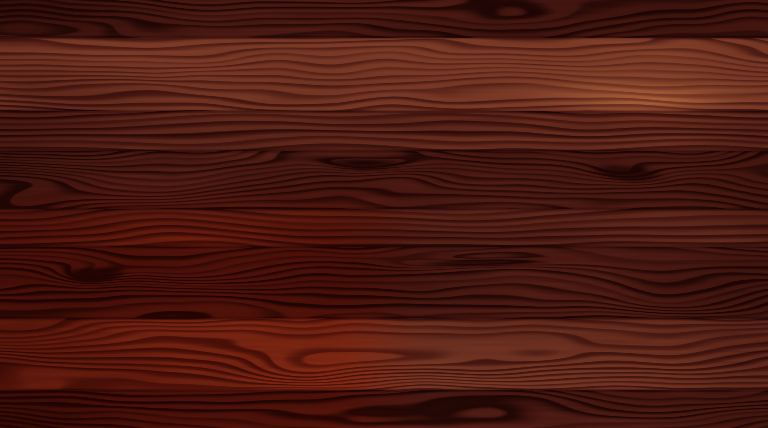
This texture is drawn by a WebGL 1 fragment shader. Its source:

```glsl
precision highp float;
// Dark red-brown hardwood: eight horizontal planks with flowing cathedral grain.

uniform vec2 u_resolution;

// Heights of the seven seams between planks, from the bottom up.
const vec4 LOW_SEAMS = vec4(0.088, 0.256, 0.423, 0.512);
const vec3 HIGH_SEAMS = vec3(0.647, 0.740, 0.912);

const vec3 UMBER = vec3(0.12, 0.02, 0.012);
const vec3 MAHOGANY = vec3(0.27, 0.08, 0.055);
const vec3 CHESTNUT = vec3(0.48, 0.21, 0.13);
const vec3 AMBER = vec3(0.68, 0.36, 0.20);

float hash(vec2 p) {
  return fract(sin(dot(p, vec2(127.1, 311.7))) * 4375.85);
}

float noise(vec2 p) {
  vec2 i = floor(p);
  vec2 f = p - i;
  f = f * f * (3.0 - 2.0 * f);
  return mix(mix(hash(i), hash(i + vec2(1.0, 0.0)), f.x),
             mix(hash(i + vec2(0.0, 1.0)), hash(i + 1.0), f.x), f.y);
}

// Starts at the bottom plank's value and adds a change at every seam crossed.
float plankValue(float y, float blur, float first, vec4 low, vec3 high) {
  vec4 crossedLow = smoothstep(LOW_SEAMS - blur, LOW_SEAMS + blur, vec4(y));
  vec3 crossedHigh = smoothstep(HIGH_SEAMS - blur, HIGH_SEAMS + blur, vec3(y));
  return first + dot(crossedLow, low) + dot(crossedHigh, high);
}

float seamDistance(float y) {
  vec4 a = abs(y - LOW_SEAMS);
  vec3 b = abs(y - HIGH_SEAMS);
  return min(min(min(a.x, a.y), min(a.z, a.w)), min(b.x, min(b.y, b.z)));
}

// Soft elliptical swelling, one at its centre.
float knot(vec2 p, vec2 centre, vec2 size) {
  vec2 d = (p - centre) / size;
  d.y += 0.25 * sin(d.x * 2.0 + centre.x * 9.0);
  return exp(-dot(d, d));
}

float knots(vec2 p) {
  return knot(p, vec2(0.85, 0.620), vec2(0.12, 0.018))
       + knot(p, vec2(1.465, 0.598), vec2(0.10, 0.024))
       + knot(p, vec2(0.22, 0.362), vec2(0.09, 0.022))
       + knot(p, vec2(1.13, 0.385), vec2(0.18, 0.010));
}

// Growth ring count; its whole numbers trace the grain lines.
float rings(vec2 p, float id, float figure) {
  vec2 q = p + vec2(id * 7.3, id * 1.7);
  q.y += 0.006 * sin(q.x * 5.0) + 0.003 * sin(q.x * 13.0 + q.y * 30.0);
  float broad = noise(q * vec2(2.6, 13.0));
  float fine = noise(q * vec2(7.0, 29.0) + 4.0);
  return 58.0 * q.y + figure * (broad + 0.22 * fine) + 3.0 * knots(p);
}

// Slow darkening across each ring, then a crisp return to pale wood.
float lateWood(float ring, float width) {
  float s = fract(ring);
  float fall = clamp(width, 0.14, 0.45);
  float line = smoothstep(0.25, 1.0 - fall, s) * (1.0 - smoothstep(1.0 - fall, 1.0, s));
  line *= 0.45 + 0.75 * hash(vec2(floor(ring), 3.0));
  return mix(line, 0.32, smoothstep(0.35, 0.8, width));
}

vec3 woodColor(float v) {
  vec3 c = mix(UMBER, MAHOGANY, smoothstep(0.0, 0.42, v));
  c = mix(c, CHESTNUT, smoothstep(0.36, 0.82, v));
  return mix(c, AMBER, smoothstep(0.76, 1.15, v));
}

void main() {
  vec2 p = gl_FragCoord.xy / u_resolution.y;
  float aspect = u_resolution.x / u_resolution.y;
  float px = 1.0 / u_resolution.y;
  float across = p.x / aspect;

  // Plank identity, brightness and strength of figure
  float id = plankValue(p.y, 0.00001, 0.0, vec4(1.0), vec3(1.0));
  float tone = plankValue(p.y, px, 0.42, vec4(0.26, -0.25, 0.14, -0.11),
                          vec3(0.16, 0.16, -0.38));
  float figure = plankValue(p.y, 0.00001, 5.0, vec4(0.0, 0.5, -4.0, 4.5),
                            vec3(-4.2, 2.8, 0.8));

  // Grain lines, softened where they crowd together
  float ring = rings(p, id, figure);
  float width = abs(rings(p + vec2(0.0, px), id, figure) - ring)
              + abs(rings(p + vec2(px, 0.0), id, figure) - ring);
  float late = lateWood(ring, width);

  // Fine fibres and broad uneven stain
  float fibre = noise(vec2(p.x * 7.0, p.y * 190.0)) - 0.5;
  float stain = noise(vec2(p.x * 2.2 + id * 5.1, p.y * 9.0)) - 0.5;
  float shade = tone - 0.36 * late + 0.07 * fibre + 0.16 * stain;

  // Knot hearts, warm highlight, dim left side and seams
  shade -= 0.30 * smoothstep(0.35, 0.85, knots(p));
  shade += 0.22 * knot(p, vec2(1.50, 0.775), vec2(0.22, 0.035));
  shade -= 0.12 * (1.0 - smoothstep(0.0, 0.3, across));
  shade -= 0.06 * smoothstep(0.85, 1.0, across);
  shade -= 0.20 * (1.0 - smoothstep(0.0005, 0.004 + px, seamDistance(p.y)));

  // Redder on the lower left, browner on the right
  float red = (1.0 - smoothstep(0.42, 0.58, across)) * (1.0 - smoothstep(0.45, 0.6, p.y));
  vec3 color = woodColor(shade);
  color *= mix(vec3(0.98, 1.05, 1.12), vec3(1.08, 0.78, 0.58), red);
  gl_FragColor = vec4(color, 1.0);
}
```
